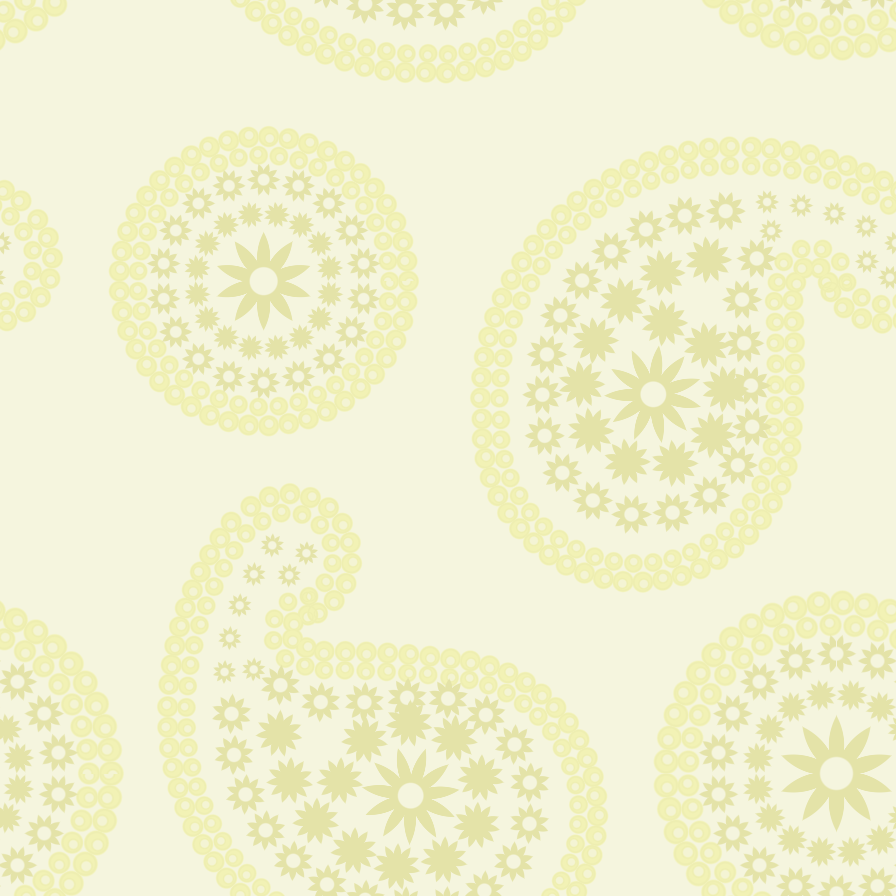
A three.js fragment shader for this pattern:

```glsl
// Seamless tile of two beaded paisleys and two beaded rosettes filled with stars.
varying vec2 vUv;

const float TILE = 7.68; // motif units per canvas side, y pointing down
float soft;              // half width of a smoothed edge

float hash(float n) {
  n = fract(n * 0.1031 + 0.17);
  n *= n + 33.33;
  return fract(n * (n + n));
}

float fill(float d) { return 1.0 - smoothstep(-soft, soft, d); }

vec2 turn(vec2 p, float degrees_) {
  float a = radians(degrees_), c = cos(a), s = sin(a);
  return vec2(c * p.x - s * p.y, s * p.x + c * p.y);
}

// Offset from a motif centre, wrapped over the tile edges
vec2 around(vec2 p, vec2 centre) {
  return mod(p - centre + 0.5 * TILE, TILE) - 0.5 * TILE;
}

// Offset to the nearest of n + 1 items on an arc (centre, radius), and its index
vec3 onArc(vec2 p, vec3 arc, float from, float to, float n) {
  vec2 q = p - arc.xy;
  vec2 m = turn(q, -0.5 * (from + to));
  float t = degrees(atan(m.y, m.x)) / (to - from) + 0.5;
  float k = clamp(floor(t * n + 0.5), 0.0, n);
  return vec3(q - turn(vec2(arc.z, 0.0), mix(from, to, k / n)), k);
}

float star(vec2 q, float radius, float points, float depth, float hole) {
  float d = length(q);
  float spike = abs(fract(atan(q.y, q.x) * points / 6.28319) - 0.5) * 2.0;
  float body = fill((d - radius * mix(depth, 1.0, spike)) * 0.7);
  return body * (1.0 - fill(d - hole));
}

float solidStars(vec2 p, vec3 arc, float from, float to, float n, float radius) {
  return star(onArc(p, arc, from, to, n).xy, radius, 11.0, 0.58, -1.0);
}

float hollowStars(vec2 p, vec3 arc, float from, float to, float n, float radius) {
  return star(onArc(p, arc, from, to, n).xy, radius, 10.0, 0.58, radius * 0.36);
}

// Bead with a shifted pale eye: x unused, y body, z shaded rim
vec3 bead(vec3 item, float radius) {
  float h = hash(item.z + radius * 70.0);
  vec2 eye = turn(vec2(0.2 * radius, 0.0), 360.0 * h);
  float d = length(item.xy), e = length(item.xy - eye);
  float body = fill(d - radius);
  float hole = fill(e - radius * 0.4);
  float rim = fill(abs(d - radius * 0.86) - 0.007) + fill(abs(e - radius * 0.48) - 0.005);
  return vec3(0.0, body * (1.0 - 0.75 * hole), 0.45 * body * min(rim, 1.0));
}

// Two parallel rows of beads along an arc
vec3 beadRows(vec2 p, vec3 arc, float from, float to, float inset) {
  vec3 ink = vec3(0.0);
  for (int i = 0; i < 2; i++) {
    float row = float(i);
    vec3 path = vec3(arc.xy, arc.z - inset * row);
    float n = max(1.0, floor(abs(radians(to - from)) * path.z / 0.172 + 0.5));
    ink = max(ink, bead(onArc(p, path, from, to, n), 0.09 - 0.01 * row));
  }
  return ink;
}

vec3 rosette(vec2 p) {
  vec3 ink = beadRows(p, vec3(0.0, 0.0, 1.24), 0.0, 360.0, 0.16);
  float s = star(turn(p, 18.0), 0.42, 10.0, 0.42, 0.12);
  s = max(s, solidStars(p, vec3(0.0, 0.0, 0.58), 11.25, 371.25, 16.0, 0.11));
  s = max(s, hollowStars(p, vec3(0.0, 0.0, 0.87), -90.0, 270.0, 18.0, 0.14));
  return max(ink, vec3(s, 0.0, 0.0));
}

vec3 paisley(vec2 p) {
  // Beaded outline: head, back, neck, tail tip, notch, front
  vec3 ink = beadRows(p, vec3(-0.14, 0.28, 1.33), 0.0, 183.0, 0.16);
  ink = max(ink, beadRows(p, vec3(0.69, 0.05, 2.17), 180.5, 269.0, 0.16));
  ink = max(ink, beadRows(p, vec3(0.75, 0.58, 2.70), 272.0, 304.0, 0.16));
  ink = max(ink, beadRows(p, vec3(1.99, -1.15, 0.54), -40.0, 150.0, 0.16));
  ink = max(ink, beadRows(p, vec3(1.36, -0.96, 0.14), 0.0, -180.0, -0.16));
  ink = max(ink, beadRows(p, vec3(-8.79, -0.30, 10.0), -2.9, 2.3, 0.16));
  // Flower at the heart with its solid stars
  float s = star(turn(p, 18.0), 0.42, 11.0, 0.42, 0.11);
  s = max(s, solidStars(p, vec3(0.0, 0.0, 0.62), -81.0, 188.0, 7.0, 0.20));
  s = max(s, solidStars(p, vec3(0.60, 0.05, 1.21), 205.0, 264.0, 3.0, 0.20));
  // Hollow stars inside the outline
  s = max(s, hollowStars(p, vec3(-0.05, 0.13, 0.91), -13.0, 188.0, 9.0, 0.17));
  s = max(s, hollowStars(p, vec3(0.62, 0.0, 1.57), 192.6, 270.0, 6.0, 0.17));
  s = max(s, hollowStars(p, vec3(1.71, -0.67, 0.96), 166.0, 211.0, 2.0, 0.17));
  // Small stars in the tail
  s = max(s, hollowStars(p, vec3(0.90, 0.50, 2.15), 272.0, 303.3, 4.0, 0.10));
  s = max(s, hollowStars(p, vec3(1.93, -1.07, 0.12), 215.0, 35.0, 1.0, 0.10));
  s = max(s, hollowStars(p, vec3(1.01, -1.40, 0.0), 0.0, 90.0, 1.0, 0.10));
  return max(ink, vec3(s, 0.0, 0.0));
}

void main() {
  vec2 p = vec2(vUv.x, 1.0 - vUv.y) * TILE;
  soft = max(fwidth(vUv.x) * TILE * 0.8, 0.008);
  vec3 ink = rosette(around(p, vec2(2.26, 2.41)));
  ink = max(ink, rosette(around(p, vec2(7.17, 6.63)) / 1.18));
  ink = max(ink, paisley(around(p, vec2(5.60, 3.38))));
  ink = max(ink, paisley(turn(around(p, vec2(3.52, 6.82)), 87.0)));
  vec3 colour = mix(vec3(0.96, 0.96, 0.87), vec3(0.95, 0.95, 0.71), ink.y);
  colour = mix(colour, vec3(0.91, 0.91, 0.67), ink.z);
  colour = mix(colour, vec3(0.895, 0.89, 0.66), ink.x);
  gl_FragColor = vec4(colour, 1.0);
}
```
